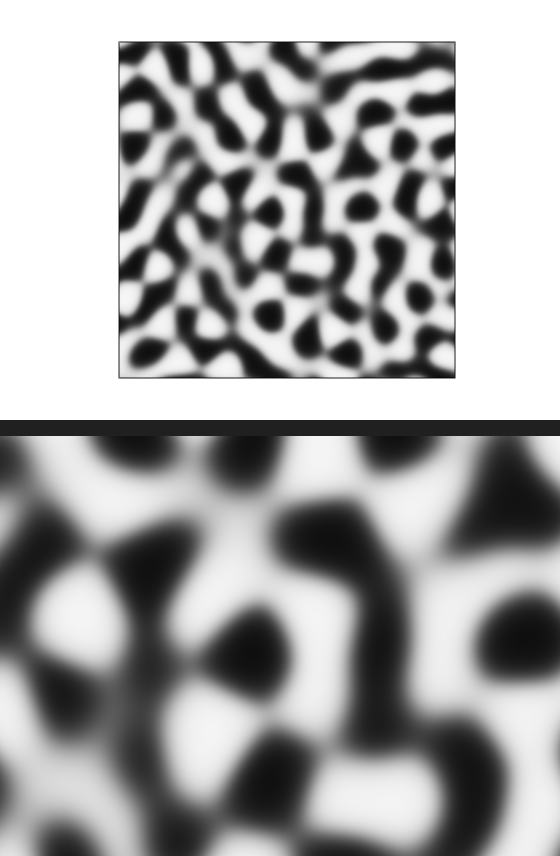
Top, the full canvas; bottom, a detail of the centre.
Reproduce this pattern procedurally as a Shadertoy shader.

```glsl
// Soft black and white labyrinth of blobs and worms inside a thin square frame.

#define WAVES 48             // plane waves summed into the field
#define WAVELENGTH 0.099     // blob spacing, in canvas heights
#define SPREAD 0.5           // relative width of the frequency band
#define EVENNESS 0.6         // 0: raw noise, 1: equal contrast everywhere
#define CONTRAST 3.1         // steepness of the tone curve
#define BIAS 0.2             // shifts the balance towards white
#define SEED 17u
#define FRAME_CENTER vec2(0.0167, 0.0)
#define FRAME_HALF 0.4       // half side of the square, in canvas heights
#define FRAME_LINE 0.0021    // line width, in canvas heights

const float PI = 3.14159265;
const vec3 PAPER = vec3(1.0);
const vec3 LINE = vec3(0.0);
const vec3 DARK = vec3(0.03);
const vec3 LIGHT = vec3(0.98);

// Integer hash to a value from 0 to 1.
float hash(uint n) {
    n = n * 747796405u + 2891336453u;
    n = ((n >> ((n >> 28u) + 4u)) ^ n) * 277803737u;
    n = (n >> 22u) ^ n;
    return float(n >> 8u) / 16777216.0;
}

// Band-limited isotropic noise of unit variance: value in x, gradient in yz.
vec3 waveNoise(vec2 p) {
    vec3 sum = vec3(0.0);
    for (int i = 0; i < WAVES; i++) {
        uint id = SEED * 1000u + uint(i) * 3u;
        float angle = PI * (float(i) + hash(id)) / float(WAVES);
        float frequency = 1.0 + SPREAD * (hash(id + 1u) - 0.5);
        vec2 k = frequency * vec2(cos(angle), sin(angle));
        float phase = 2.0 * PI * (dot(k, p) / WAVELENGTH + hash(id + 2u));
        sum += vec3(cos(phase), -k * sin(phase));
    }
    return sum * sqrt(2.0 / float(WAVES));
}

// Noise evened out by its local energy, then passed through a soft threshold.
vec3 labyrinth(vec2 p) {
    vec3 field = waveNoise(p);
    float energy = mix(2.0, dot(field, field), EVENNESS);
    float level = field.x * inversesqrt(energy);
    float tone = 1.0 / (1.0 + exp(-CONTRAST * level - BIAS));
    return mix(DARK, LIGHT, tone);
}

// Signed distance to an axis-aligned square.
float squareDistance(vec2 p, float halfSide) {
    vec2 d = abs(p) - halfSide;
    return length(max(d, 0.0)) + min(max(d.x, d.y), 0.0);
}

void mainImage(out vec4 fragColor, in vec2 fragCoord) {
    float pixel = 1.0 / iResolution.y;
    vec2 p = (fragCoord - 0.5 * iResolution.xy) * pixel - FRAME_CENTER;

    float d = squareDistance(p, FRAME_HALF);
    float inside = clamp(0.5 - d / pixel, 0.0, 1.0);
    float line = clamp(0.5 + (0.5 * FRAME_LINE - abs(d)) / pixel, 0.0, 1.0);

    vec3 color = mix(PAPER, labyrinth(p), inside);
    color = mix(color, LINE, line);
    fragColor = vec4(color, 1.0);
}
```
